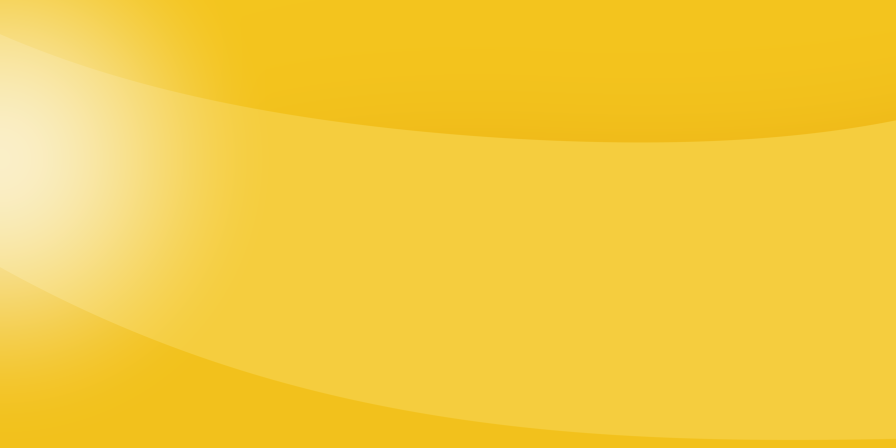
Write a WebGL 1 fragment shader that draws this background.

```glsl
precision highp float;
// Golden background with a pale sweeping band and a soft white glow at the left.

uniform vec2 u_resolution;

const vec3 GOLD = vec3(0.955, 0.772, 0.118);
const vec3 AMBER = vec3(0.940, 0.733, 0.100);
const vec3 GLOW_COLOR = vec3(0.985, 0.985, 0.990);

const vec2 GLOW_CENTER = vec2(0.0, 0.645);
const float GLOW_RADIUS = 0.63;
const float GLOW_STRENGTH = 0.72;
const float BAND_OPACITY = 0.14;
const float SHADE_DEPTH = 0.10;
const float LOWER_SHADE = 0.35;

// Lowest point of each edge, then the curvature terms around it.
const vec2 UPPER_LOW = vec2(1.43, 0.682);
const vec3 UPPER_BEND = vec3(0.1163, 0.0444, 0.032);
const vec2 LOWER_LOW = vec2(1.77, 0.018);
const vec3 LOWER_BEND = vec3(0.055, -0.0385, 0.0);

// Height of a curved edge at x: a parabola whose curvature varies along it.
float edgeHeight(float x, vec2 low, vec3 bend) {
  float d = x - low.x;
  return low.y + d * d * (bend.x + d * (bend.y + d * bend.z));
}

void main() {
  // Canvas units: x spans 0..2, y spans 0..1.
  vec2 p = gl_FragCoord.xy / u_resolution * vec2(2.0, 1.0);
  float soft = 0.75 / u_resolution.y;

  float aboveUpper = p.y - edgeHeight(p.x, UPPER_LOW, UPPER_BEND);
  float aboveLower = p.y - edgeHeight(p.x, LOWER_LOW, LOWER_BEND);
  float overBand = smoothstep(-soft, soft, aboveUpper);
  float underBand = 1.0 - smoothstep(-soft, soft, aboveLower);

  // Gold ground, deepening towards the edges of the band
  float upperShade = exp(-max(aboveUpper, 0.0) / SHADE_DEPTH)
                   * smoothstep(0.2, 1.2, p.x);
  float shade = overBand * upperShade + underBand * LOWER_SHADE;
  vec3 color = mix(GOLD, AMBER, shade);

  // Radial glow
  float glow = 1.0 - smoothstep(0.0, GLOW_RADIUS, distance(p, GLOW_CENTER));
  color = mix(color, GLOW_COLOR, GLOW_STRENGTH * glow);

  // Translucent white band
  float band = (1.0 - overBand) * (1.0 - underBand);
  color = mix(color, vec3(1.0), BAND_OPACITY * band);

  gl_FragColor = vec4(color, 1.0);
}
```
